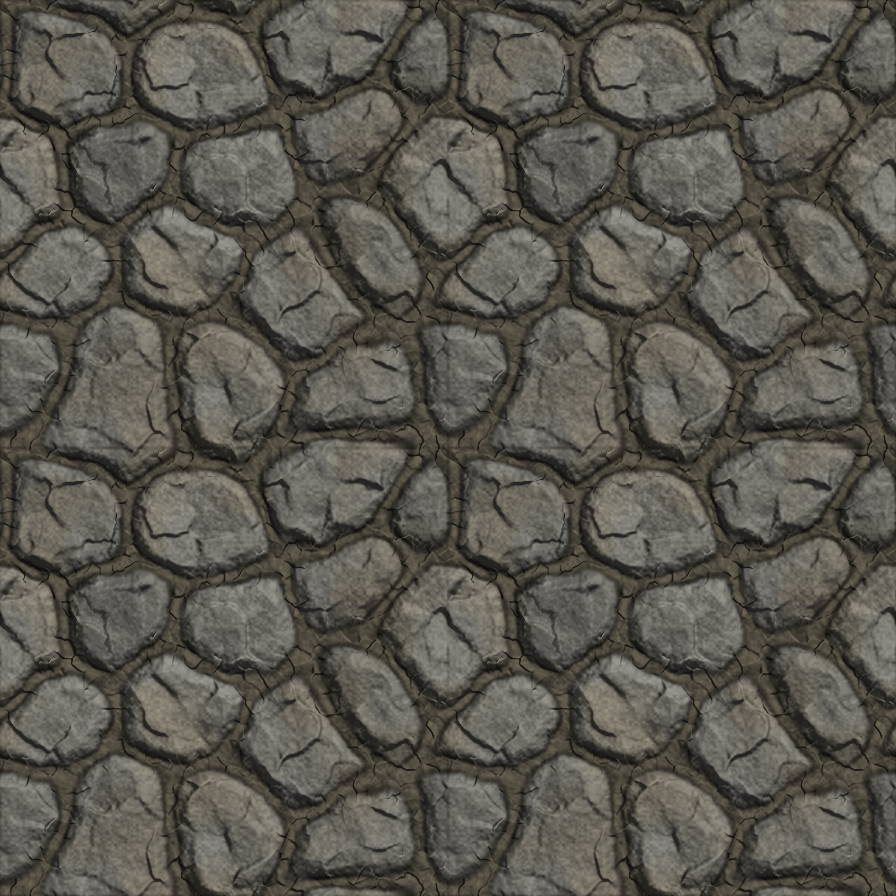
Write a WebGL 1 fragment shader that draws this texture.

```glsl
precision highp float;
// Rough grey fieldstones bedded in dark brown mortar, as a square tile repeated 2 x 2.
// Rounded weighted Voronoi cells give the stones; wrapping noise and tilted cellular
// facets give chipped relief, lit from the upper right.
uniform vec2 u_resolution;

const float TILES = 2.0;
const float GRID = 4.0;         // stones along each side of a tile
const float ROUNDNESS = 13.0;   // lower values round the stone corners more
const float STONE_FOOT = 0.10;  // gap value where stone meets mortar
const vec3 STONE = vec3(0.425, 0.42, 0.395);
const vec3 STAIN = vec3(0.43, 0.40, 0.34);
const vec3 MORTAR = vec3(0.335, 0.315, 0.265);
const vec3 WORN = vec3(0.66, 0.65, 0.61);

vec2 hash2(vec2 cell, float seed) {
  vec3 h = fract(cell.xyx * vec3(0.1031, 0.1030, 0.0973) + seed * 0.137);
  h += dot(h, h.yzx + 33.33);
  return fract((h.xx + h.yz) * h.zy);
}

// Value noise that wraps after one tile
float noise(vec2 p, float freq, float seed) {
  p *= freq;
  vec2 i = floor(p), f = fract(p);
  f = f * f * (3.0 - 2.0 * f);
  float a = hash2(mod(i, freq), seed).x;
  float b = hash2(mod(i + vec2(1.0, 0.0), freq), seed).x;
  float c = hash2(mod(i + vec2(0.0, 1.0), freq), seed).x;
  float d = hash2(mod(i + 1.0, freq), seed).x;
  return mix(mix(a, b, f.x), mix(c, d, f.x), f.y);
}

// Layered noise centred on zero
float layers(vec2 p, float freq, float seed) {
  float sum = 0.0, amp = 0.5;
  for (int i = 0; i < 5; i++) {
    sum += amp * (noise(p, freq, seed + float(i)) - 0.5);
    freq *= 2.0;
    amp *= 0.56;
  }
  return sum;
}

// Softly blended tilted planes, one per cell: chipped rock faces
float facets(vec2 p, float freq, float seed) {
  p *= freq;
  vec2 base = floor(p);
  float sum = 0.0, total = 0.0;
  for (int j = -1; j <= 1; j++) {
    for (int i = -1; i <= 1; i++) {
      vec2 cell = base + vec2(float(i), float(j));
      vec2 key = mod(cell, freq);
      vec2 d = p - cell - hash2(key, seed);
      float weight = exp(-18.0 * dot(d, d));
      sum += weight * dot(d, hash2(key, seed + 1.0) - 0.5);
      total += weight;
    }
  }
  return sum / max(total, 1e-8) / freq;
}

// x: gap to the neighbouring stones, y: random tone of this stone
vec2 stoneField(vec2 p) {
  p *= GRID;
  vec2 base = floor(p);
  float nearest = 9.0, others = 0.0, tone = 0.0;
  for (int j = -2; j <= 2; j++) {
    for (int i = -2; i <= 2; i++) {
      vec2 cell = base + vec2(float(i), float(j));
      vec2 key = mod(cell, GRID);
      vec2 look = hash2(key, 2.0);
      vec2 centre = cell + 0.5 + 0.65 * (hash2(key, 5.0) - 0.5);
      centre.x += 0.5 * mod(key.y, 2.0) - 0.25;
      float dist = length(p - centre) - 0.42 * look.x;
      others += exp(-ROUNDNESS * max(dist, nearest));
      if (dist < nearest) tone = look.y;
      nearest = min(dist, nearest);
    }
  }
  return vec2(-log(max(others, 1e-12)) / ROUNDNESS - nearest, tone);
}

// x: height, y: gap, z: stone tone
vec3 relief(vec2 p) {
  vec2 warp = vec2(layers(p, 7.0, 11.0), layers(p, 7.0, 23.0));
  vec2 stone = stoneField(p + 0.055 * warp);
  float body = smoothstep(STONE_FOOT - 0.04, STONE_FOOT + 0.22, stone.x);
  float rough = 0.021 * layers(p, 10.0, 31.0);
  float chips = 0.42 * facets(p + 0.06 * warp, 11.0, 41.0);
  float rubble = 0.5 * facets(p + 0.08 * warp.yx, 30.0, 47.0);
  float height = 0.022 * body + rough + mix(rubble, chips, body);
  return vec3(height, stone);
}

void main() {
  vec2 p = gl_FragCoord.xy / u_resolution * TILES;
  const float STEP = 0.003;
  vec3 here = relief(p);
  float dx = relief(p + vec2(STEP, 0.0)).x - here.x;
  float dy = relief(p + vec2(0.0, STEP)).x - here.x;

  // Directional light, scaled so level ground has brightness one
  vec3 normal = normalize(vec3(-dx, -dy, STEP));
  vec3 lamp = normalize(vec3(0.38, 0.52, 0.9));
  float light = clamp(dot(normal, lamp) / lamp.z, 0.25, 1.5);

  // Stone and mortar colours with stains and grain
  float body = smoothstep(STONE_FOOT - 0.03, STONE_FOOT + 0.05, here.y);
  float stain = smoothstep(0.5, 0.85, noise(p, 9.0, 53.0));
  vec3 rock = mix(STONE, STAIN, 0.6 * stain) * (0.94 + 0.14 * here.z);
  vec3 color = mix(MORTAR, rock, body);
  color *= 1.0 + 0.22 * (noise(p, 150.0, 59.0) - 0.5);
  color *= mix(1.0, light, 0.88);
  color = mix(color, WORN, 0.45 * body * smoothstep(1.12, 1.42, light));

  // Dark crevice round each stone, and a few hairline cracks
  float offset = (here.y - STONE_FOOT) / 0.045;
  color *= 1.0 - 0.48 * exp(-offset * offset) * (0.6 + 0.6 * noise(p, 18.0, 61.0));
  float vein = abs(noise(p, 6.0, 67.0) + 0.25 * layers(p, 16.0, 71.0) - 0.5);
  float crack = 1.0 - smoothstep(0.004, 0.022, vein);
  color *= 1.0 - 0.4 * crack * body * smoothstep(0.55, 0.72, noise(p, 5.0, 73.0));

  // Faint broken seams where the tiles join
  vec2 toSeam = abs(fract(p + 0.5) - 0.5);
  float seam = 1.0 - smoothstep(0.001, 0.006, min(toSeam.x, toSeam.y));
  color *= 1.0 - 0.28 * seam * noise(p, 24.0, 79.0);
  gl_FragColor = vec4(color, 1.0);
}
```
